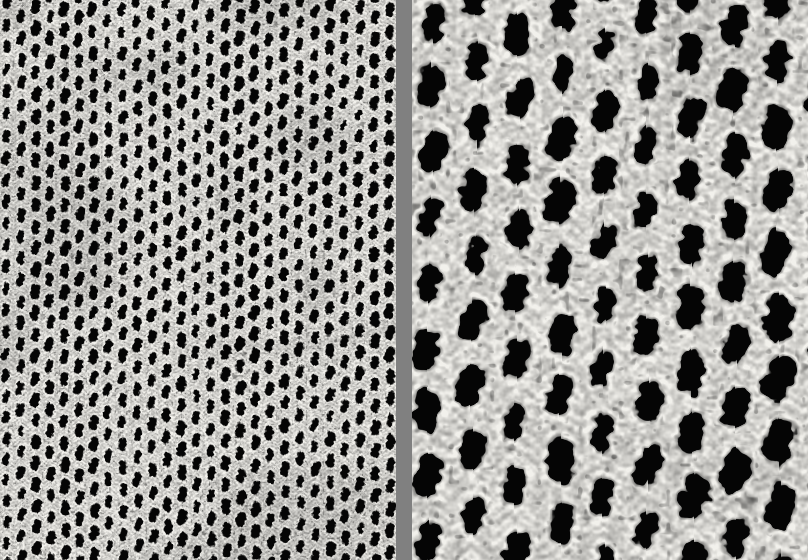
Left, the full canvas; right, a detail of the centre.
Reproduce this texture procedurally as a Shadertoy shader.

```glsl
// Pale warp-knit mesh with staggered dark holes, about 27 columns by 26 rows.
// Each hole is a leaning capsule with a ragged rim; the yarn between holes
// gets chevron stitches, grain and faint broad soiling.

float hash(vec2 p) {
    return fract(sin(dot(p, vec2(127.1, 311.7))) * 43758.5453);
}

float noise(vec2 p) {
    vec2 i = floor(p), f = fract(p);
    f = f * f * (3.0 - 2.0 * f);
    return mix(mix(hash(i), hash(i + vec2(1, 0)), f.x),
               mix(hash(i + vec2(0, 1)), hash(i + vec2(1, 1)), f.x), f.y);
}

// Signed distance to the nearest hole, in column widths
float holeDistance(vec2 grid) {
    float nearest = 1e3;
    for (int i = -1; i <= 1; i++) {
        float col = floor(grid.x + 0.5) + float(i);
        float y = grid.y - 0.6 - 0.455 * col - 0.12 * (hash(vec2(col, 5.0)) - 0.5);
        float row = floor(y + 0.5);
        vec2 id = vec2(col, row);
        vec2 q = vec2(grid.x - col, (y - row) * 1.46);
        q += 0.09 * (vec2(hash(id + 3.1), hash(id + 8.7)) - 0.5);

        // Size varies by column and by hole; a few holes are nearly closed
        float radius = 0.245 + 0.06 * (hash(vec2(col, 2.0)) - 0.5)
                     + 0.07 * (hash(id) - 0.5) - 0.07 * step(0.95, hash(id + 17.3));
        vec2 axis = vec2(0.03 + 0.06 * hash(id + 6.4), 0.21);
        float along = clamp(dot(q, axis) / dot(axis, axis), -1.0, 1.0);
        float d = length(q - axis * along) - radius;
        d += 0.035 * cos(along * 4.0 + 3.0 * hash(id + 4.2)) * sign(q.x);
        nearest = min(nearest, d);
    }
    return nearest;
}

void mainImage(out vec4 fragColor, in vec2 fragCoord) {
    vec2 uv = fragCoord / iResolution.xy;
    vec2 grid = uv * vec2(26.8, 25.8) - vec2(0.3, 0.0);
    float pixel = 26.8 / iResolution.x;

    // Slow stretch of the cloth
    grid += 0.35 * (vec2(noise(uv * 3.0), noise(uv * 3.0 + 9.0)) - 0.5);
    vec2 p = grid * vec2(1.0, 1.46);

    // Ragged rim
    float d = holeDistance(grid);
    d += 0.13 * (noise(p * 5.5) - 0.5) + 0.06 * (noise(p * 11.0) - 0.5);

    // Chevron stitches running up the yarn
    float side = abs(fract(grid.x) - 0.5);
    float stitch = sin(6.2832 * (p.y * 3.6 - side * 2.6) + 3.0 * noise(p * 3.0));
    float grain = noise(p * 8.0 + 31.0) - 0.5;
    float fuzz = noise(p * 14.0 + 57.0) - 0.5;

    // Bright thread along each rim, greyer middle, small pits between loops
    float rim = exp(-pow((d - 0.10) / 0.08, 2.0));
    float light = 0.81 + 0.08 * rim + 0.045 * stitch + 0.22 * grain + 0.13 * fuzz;
    light -= 0.22 * smoothstep(0.70, 0.92, noise(p * 6.5 + 83.0)) * smoothstep(0.08, 0.18, d);

    // Broad soiling and a faint crosswise crease
    light -= 0.07 * smoothstep(0.5, 0.9, noise(uv * vec2(5.0, 8.0) + 40.0));
    float crease = (uv.y - 0.40 - 0.02 * sin(uv.x * 7.0)) / 0.014;
    light -= 0.06 * exp(-crease * crease) * smoothstep(0.3, 0.7, uv.x);

    vec3 yarn = clamp(light, 0.35, 0.95) * vec3(1.0, 0.995, 0.975);
    yarn *= mix(0.72, 1.0, smoothstep(0.0, 0.09, d));
    vec3 hole = vec3(0.02);
    fragColor = vec4(mix(hole, yarn, smoothstep(-0.8 * pixel, 0.8 * pixel, d)), 1.0);
}
```
